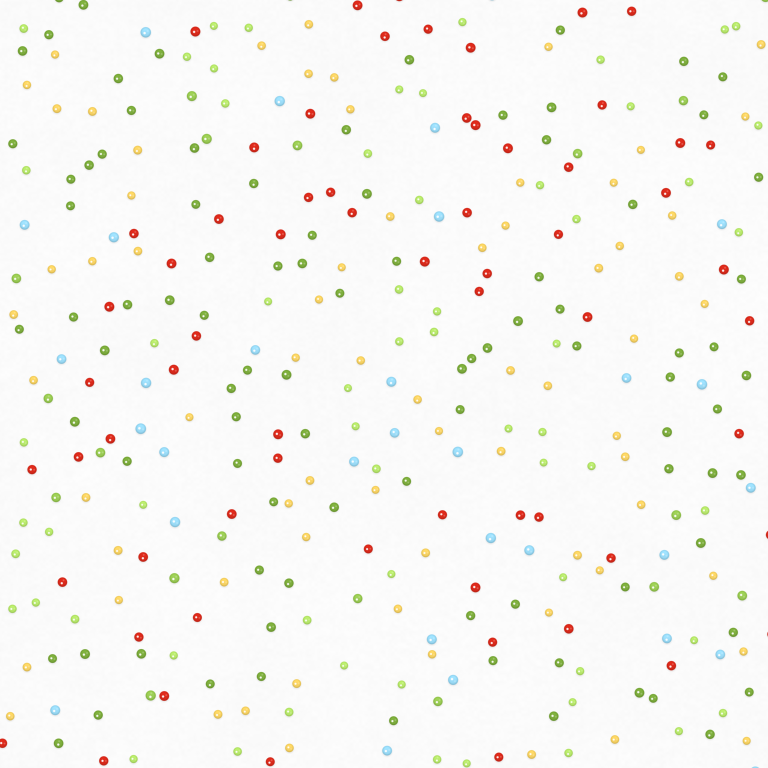
Reproduce this pattern procedurally as a WebGL 1 fragment shader.

```glsl
precision highp float;
// Small glossy beads in red, greens, yellow and pale blue, strewn over white paper.
// A jittered grid places the beads; each one is a shaded disc with a rim,
// a white glint and a faint shadow. Value noise gives the paper its grain.

uniform vec2 u_resolution;

const float GRID = 19.0;      // cells across the canvas
const float FILL = 0.91;      // share of cells that hold a bead
const float JITTER = 0.9;     // bead wander inside its cell

const vec3 PAPER = vec3(0.984);
const vec3 RED = vec3(0.86, 0.15, 0.09);
const vec3 LEAF = vec3(0.46, 0.66, 0.19);
const vec3 APPLE = vec3(0.58, 0.79, 0.28);
const vec3 LIME = vec3(0.70, 0.91, 0.37);
const vec3 YELLOW = vec3(0.98, 0.82, 0.34);
const vec3 SKY = vec3(0.58, 0.86, 0.98);

float hash(vec2 p, float seed) {
  return fract(sin(dot(p, vec2(127.1, 311.7)) + seed * 74.7) * 43758.5453);
}

float valueNoise(vec2 p) {
  vec2 i = floor(p);
  vec2 f = fract(p);
  f = f * f * (3.0 - 2.0 * f);
  float low = mix(hash(i, 0.0), hash(i + vec2(1.0, 0.0), 0.0), f.x);
  float high = mix(hash(i + vec2(0.0, 1.0), 0.0), hash(i + 1.0, 0.0), f.x);
  return mix(low, high, f.y);
}

// Paper: broad mottling plus fine fibre grain
vec3 paperColor(vec2 uv) {
  float mottle = valueNoise(uv * 9.0) + 0.5 * valueNoise(uv * 27.0 + 5.0) - 0.75;
  float grain = valueNoise(uv * 260.0) + 0.6 * valueNoise(uv * vec2(110.0, 170.0)) - 0.8;
  return PAPER + 0.007 * mottle + 0.011 * grain;
}

// Bead kind from a random pick: colour in rgb, radius in a
vec4 beadKind(float pick) {
  if (pick < 0.20) return vec4(RED, 0.0061);
  if (pick < 0.43) return vec4(LEAF, 0.0060);
  if (pick < 0.65) return vec4(YELLOW, 0.0054);
  if (pick < 0.85) return vec4(LIME, 0.0053);
  if (pick < 0.91) return vec4(APPLE, 0.0063);
  return vec4(SKY, 0.0065);
}

// Soft-edged disc coverage
float disc(vec2 p, float radius, float blur) {
  return 1.0 - smoothstep(radius - blur, radius + blur, length(p));
}

// Lays one bead, centred at the origin of p, over the ground colour
vec3 drawBead(vec3 ground, vec2 p, vec4 kind, float turn, float pixel) {
  float radius = kind.a;
  vec2 q = p / radius;
  float edge = 0.75 * pixel;

  // Shadow just below the bead
  float shadow = disc(p + vec2(0.0, 0.0012), radius, 0.0022);
  vec3 color = ground * (1.0 - 0.09 * shadow);

  // Body: lit from above, paler middle, deeper rim
  float rim = smoothstep(0.55, 1.0, length(q));
  vec3 body = kind.rgb * (1.0 + 0.06 * q.y - 0.09 * rim);
  body = mix(body, vec3(1.0), 0.10 * (1.0 - rim) * kind.g);
  color = mix(color, body, disc(p, radius, edge));

  // Glint near the middle, and a weak reflection across from it
  vec2 aim = vec2(cos(turn), sin(turn)) * radius;
  color = mix(color, vec3(1.0), 0.92 * disc(p - 0.27 * aim, 0.23 * radius, edge));
  return mix(color, vec3(1.0), 0.22 * disc(p + 0.45 * aim, 0.18 * radius, edge));
}

void main() {
  float side = min(u_resolution.x, u_resolution.y);
  vec2 uv = gl_FragCoord.xy / side;
  vec3 color = paperColor(uv);
  vec2 home = floor(uv * GRID);

  // Beads from this cell and its neighbours
  for (int y = -1; y <= 1; y++) {
    for (int x = -1; x <= 1; x++) {
      vec2 cell = home + vec2(float(x), float(y));
      if (hash(cell, 1.0) < FILL) {
        vec2 offset = vec2(hash(cell, 2.0), hash(cell, 3.0)) - 0.5;
        vec2 center = (cell + 0.5 + JITTER * offset) / GRID;
        vec4 kind = beadKind(hash(cell, 4.0));
        kind.a *= mix(0.95, 1.06, hash(cell, 5.0));
        float turn = mix(2.4, 4.6, hash(cell, 6.0));
        color = drawBead(color, uv - center, kind, turn, 1.0 / side);
      }
    }
  }
  gl_FragColor = vec4(clamp(color, 0.0, 1.0), 1.0);
}
```
